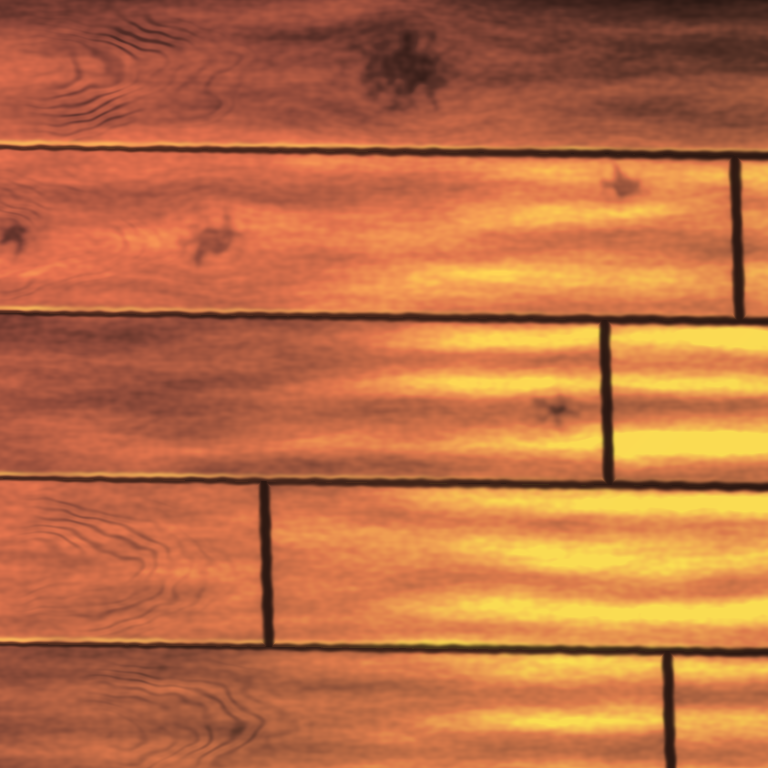
A Shadertoy shader for this texture:

```glsl
// Glossy wooden floor: five rows of long boards with staggered end joints.
// Stretched gradient noise, ring arcs and knots build one tone value, which a
// warm colour ramp turns into wood; seams and their lit edges go on top.

#define PLANK_HEIGHT 0.2155
#define ROW_OFFSET 0.054
#define SEAM_TILT 0.011
#define JOINT_WIDTH 0.0068
#define GRAIN_STRENGTH 1.25
#define MOTTLE_STRENGTH 0.28
#define RING_SPACING 0.030
#define RING_STRENGTH 1.3
#define GLOSS_BANDS 3.0
#define SEAM_COLOR vec3(0.15, 0.08, 0.06)
#define RIM_COLOR vec3(1.0, 0.76, 0.36)
#define TAU 6.2832

// Per row from the bottom: joint x, base tone, gloss, tone slope across board
const vec4 ROWS[5] = vec4[5](
    vec4(0.872, 1.5, 2.5, 0.3), vec4(0.347, 2.6, 2.0, 0.0),
    vec4(0.790, 1.5, 2.8, 0.0), vec4(0.960, 2.5, 1.3, 0.0),
    vec4(1.300, 1.5, -0.8, -2.0));

// Per row: x of the ring centre, ring visibility
const vec2 RINGS[5] = vec2[5](vec2(0.12, 0.8), vec2(0.03, 0.9),
    vec2(0.0, 0.1), vec2(-0.05, 0.4), vec2(0.04, 1.0));

// Knots: centre and radius
const vec3 KNOTS[5] = vec3[5](vec3(0.023, 0.693, 0.014),
    vec3(0.275, 0.690, 0.020), vec3(0.530, 0.910, 0.030),
    vec3(0.725, 0.465, 0.014), vec3(0.810, 0.760, 0.015));

// Wood colours from shade to gloss
const vec3 WOOD[6] = vec3[6](vec3(0.34, 0.19, 0.155), vec3(0.54, 0.29, 0.225),
    vec3(0.71, 0.38, 0.27), vec3(0.88, 0.46, 0.31),
    vec3(0.96, 0.62, 0.34), vec3(1.0, 0.82, 0.34));

vec2 gradientAt(vec2 cell) {
    vec3 h = fract(cell.xyx * vec3(0.1031, 0.1030, 0.0973));
    h += dot(h, h.yzx + 33.33);
    float angle = TAU * fract((h.x + h.y) * h.z);
    return vec2(cos(angle), sin(angle));
}

float gradientNoise(vec2 p) {
    vec2 i = floor(p), f = p - i;
    vec2 u = f * f * f * (f * (f * 6.0 - 15.0) + 10.0);
    vec2 e = vec2(0.0, 1.0);
    float low = mix(dot(gradientAt(i), f),
                    dot(gradientAt(i + e.yx), f - e.yx), u.x);
    float high = mix(dot(gradientAt(i + e), f - e),
                     dot(gradientAt(i + 1.0), f - 1.0), u.x);
    return 1.4 * mix(low, high, u.y);
}

// Streaks along the board, from broad to fine
float woodGrain(vec2 p) {
    float sum = 0.0, gain = 0.9;
    vec2 scale = vec2(2.2, 19.0);
    for (int i = 0; i < 4; i++) {
        sum += gain * gradientNoise(p * scale + float(i) * 19.7);
        scale *= vec2(2.5, 1.9);
        gain *= 0.58;
    }
    return sum;
}

// Broken dark arcs that bulge towards the right
float ringArcs(vec2 offset, vec2 p) {
    float r = length(offset * vec2(1.0, 2.6));
    r += 0.035 * gradientNoise(p * vec2(9.0, 20.0));
    r += 0.012 * gradientNoise(p * vec2(30.0, 45.0));
    float arcs = pow(0.5 + 0.5 * sin(TAU * r / RING_SPACING), 2.0);
    float patchy = smoothstep(-0.35, 0.35, gradientNoise(p * vec2(9.0, 16.0) + 4.7));
    float facing = smoothstep(-0.03, 0.08, offset.x);
    return arcs * mix(0.2, 1.0, patchy) * facing * (1.0 - smoothstep(0.16, 0.32, r));
}

vec3 woodRamp(float tone) {
    float t = clamp(tone, 0.0, 4.999);
    int i = int(t);
    return mix(WOOD[i], WOOD[i + 1], fract(t)) * (1.0 + 0.3 * clamp(tone, -2.0, 0.0));
}

void mainImage(out vec4 fragColor, in vec2 fragCoord) {
    vec2 p = fragCoord / iResolution.xy;
    float pixel = 1.0 / iResolution.y;

    // Board layout
    float across = (p.y + SEAM_TILT * p.x + ROW_OFFSET) / PLANK_HEIGHT;
    float row = clamp(floor(across), 0.0, 4.0);
    float v = across - row;
    vec4 board = ROWS[int(row)];
    float wobble = 0.0015 * gradientNoise(p * 50.0);
    float jointX = p.x - board.x - 0.006 * (0.5 - v) + wobble;
    float boardId = row * 2.0 + step(0.0, jointX);

    // Knots darken the wood and bend the grain
    vec2 q = p;
    float knots = 0.0;
    for (int i = 0; i < 5; i++) {
        vec2 d = (p - KNOTS[i].xy) / KNOTS[i].z;
        q.y -= (p.y - KNOTS[i].y) * 0.6 * exp(-0.12 * dot(d, d));
        d += 1.1 * vec2(gradientNoise(p * 55.0), gradientNoise(p * 55.0 + 9.3));
        knots += exp(-0.6 * dot(d, d * vec2(0.7, 1.3)));
    }

    // Tone: grain, rings, knots and banded gloss towards the right
    float shine = smoothstep(0.2, 0.8, p.x);
    float sway = 1.4 * gradientNoise(vec2(p.x * 3.0, row * 5.3 + v * 2.0));
    float bands = cos(TAU * GLOSS_BANDS * (v - 0.25) + sway);
    float tone = board.y + board.w * (v - 0.5) + board.z * shine * (0.8 + 0.42 * bands);
    tone += GRAIN_STRENGTH * woodGrain(q + boardId * vec2(7.3, 3.1));
    tone += MOTTLE_STRENGTH * gradientNoise(p * vec2(75.0, 120.0));
    vec2 ring = RINGS[int(row)];
    vec2 ringOffset = vec2(p.x - ring.x, (v - 0.48) * PLANK_HEIGHT);
    tone -= RING_STRENGTH * ring.y * ringArcs(ringOffset, p);
    tone -= 2.0 * knots;

    // Shade beside the gaps
    float seam = (fract(across + 0.5) - 0.5) * PLANK_HEIGHT + wobble;
    float under = exp(-abs(seam) / 0.009) * step(seam, 0.0);
    tone -= mix(0.5, 2.0, p.x) * under;
    tone -= 0.8 * exp(-abs(jointX) / 0.009);
    vec3 color = woodRamp(tone);
    color *= mix(vec3(1.03, 0.96, 1.0), vec3(0.98, 1.05, 0.95),
                 smoothstep(-0.8, 0.6, p.x - p.y));

    // Lit rims, strongest on the left and along the top seam
    float topSeam = step(3.5, across);
    float rim = exp(-pow((seam - 0.0065) / 0.0035, 2.0));
    float rimBreaks = 0.75 + 0.5 * gradientNoise(vec2(p.x * 14.0, floor(across + 0.5) * 3.7));
    color = mix(color, RIM_COLOR, rim * rimBreaks * mix(0.8, 0.1 + 0.6 * topSeam, p.x));

    // Soft dark gaps, narrow on the left
    float gapWidth = mix(0.0027, 0.0056, smoothstep(0.0, 0.7, p.x)) + 0.5 * pixel;
    float gap = exp(-pow(abs(seam) / gapWidth, 3.0)) * mix(0.72, 0.95, p.x);
    float joint = 0.95 * exp(-pow(abs(jointX) / (JOINT_WIDTH + 0.5 * pixel), 4.0));
    color = mix(color, SEAM_COLOR, max(gap, joint));
    fragColor = vec4(color, 1.0);
}
```
